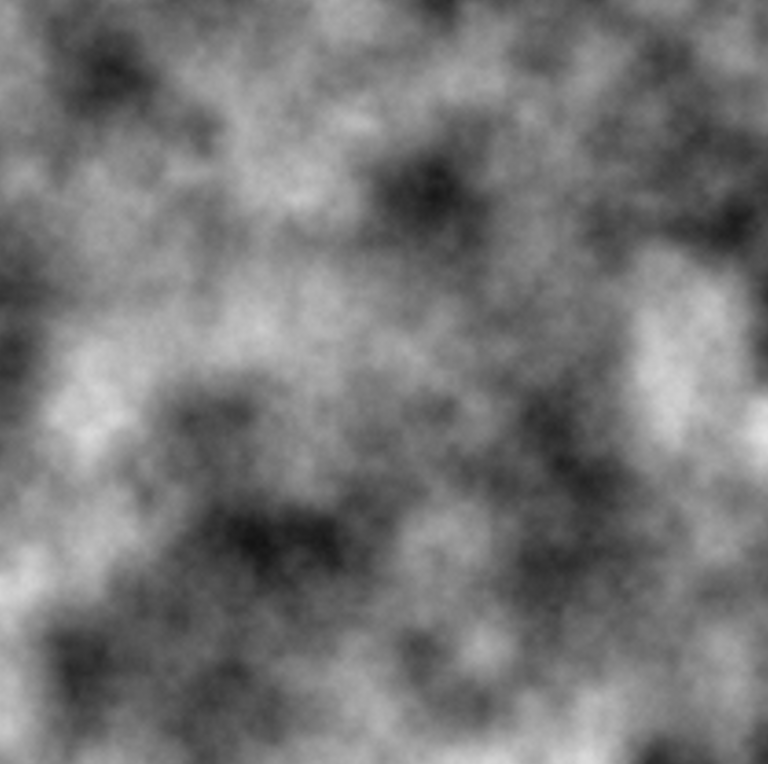
A WebGL 2 fragment shader for this texture:

```glsl
#version 300 es
precision highp float;

uniform vec2 u_resolution;
out vec4 fragColor;

const float CELLS = 6.5;      // lattice cells across the canvas height
const int OCTAVES = 6;
const float MEAN_GRAY = 0.457;
const float CONTRAST = 1.16;

// Integer hash of a lattice point, uniform in 0..1
float hash(ivec2 cell, uint seed) {
    uint h = uint(cell.x) * 0x9E3779B1u ^ uint(cell.y) * 0x85EBCA77u ^ seed * 0xC2B2AE3Du;
    h = (h ^ (h >> 16)) * 0x7FEB352Du;
    h = (h ^ (h >> 15)) * 0x846CA68Bu;
    h ^= h >> 16;
    return float(h >> 8) / 16777216.0;
}

// Smoothly interpolated lattice values
float valueNoise(vec2 p, uint seed) {
    ivec2 cell = ivec2(floor(p));
    vec2 f = fract(p);
    vec2 w = f * f * (3.0 - 2.0 * f);
    float bottom = mix(hash(cell, seed), hash(cell + ivec2(1, 0), seed), w.x);
    float top = mix(hash(cell + ivec2(0, 1), seed), hash(cell + ivec2(1, 1), seed), w.x);
    return mix(bottom, top, w.y);
}

// Octave sum, each layer twice as fine and half as strong, centred on zero
float cloudNoise(vec2 p, int octaves) {
    float sum = 0.0;
    float total = 0.0;
    float amplitude = 0.5;
    for (int i = 0; i < octaves; i++) {
        sum += amplitude * (valueNoise(p, uint(i) + 1u) - 0.5);
        total += amplitude;
        amplitude *= 0.5;
        p = p * 2.0 + vec2(0.37, 0.71);
    }
    return sum / total;
}

void main() {
    vec2 uv = gl_FragCoord.xy / u_resolution.y;
    float gray = MEAN_GRAY + CONTRAST * cloudNoise(uv * CELLS + 3.2, OCTAVES);
    fragColor = vec4(vec3(clamp(gray, 0.0, 1.0)), 1.0);
}
```
